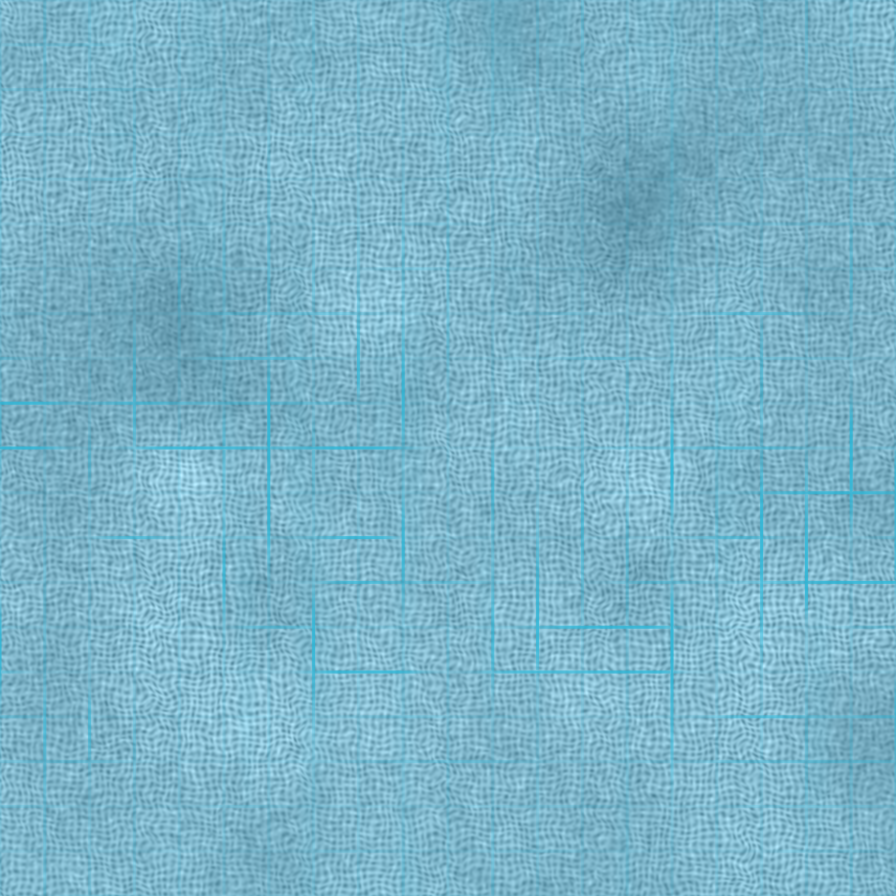
A WebGL 2 fragment shader for this texture:

```glsl
#version 300 es
precision highp float;
// Pale blue woven cloth with soft dark stains and a worn cyan grid.

uniform vec2 u_resolution;
out vec4 fragColor;

const float TAU = 6.2831853;
const float THREADS = 128.0;
const float GRID_CELLS = 20.0;
const vec3 CLOTH = vec3(0.492, 0.702, 0.782);
const vec3 CYAN = vec3(0.17, 0.72, 0.85);

vec3 hash3(vec2 p) {
    vec3 q = fract(p.xyx * vec3(0.1031, 0.1030, 0.0973));
    q += dot(q, q.yxz + 33.33);
    return fract((q.xxy + q.yzz) * q.zyx);
}

// Cellular noise: soft signed spots around jittered points, zero on average
float softSpots(vec2 p) {
    vec2 cell = floor(p);
    float sum = 0.0;
    for (int j = -1; j <= 1; j++) {
        for (int i = -1; i <= 1; i++) {
            vec2 id = cell + vec2(i, j);
            vec3 h = hash3(id + 57.0);
            vec2 d = id + 0.15 + 0.7 * h.xy - p;
            sum += (2.0 * h.z - 1.0) * exp(-4.0 * dot(d, d));
        }
    }
    return sum;
}

// Thread displacement from layered sines, strongest near the woven seams
vec2 threadWobble(vec2 uv) {
    vec2 slow = 0.30 * sin(TAU * (6.0 * uv.yx + 0.8 * sin(TAU * 2.0 * uv)));
    vec2 quick = 0.16 * sin(TAU * (23.0 * uv.yx + 9.0 * uv));
    float seam = pow(0.5 + 0.5 * cos(TAU * 6.0 * uv.x), 6.0);
    return slow + quick + seam * 0.28 * sin(TAU * (31.0 * uv.yx + 11.0 * uv));
}

// Plain weave: bright threads, dark gaps, alternating over and under
float weave(vec2 p) {
    vec2 ridge = cos(TAU * p);
    vec2 over = sin(0.5 * TAU * p);
    float gap = 0.25 * (1.0 - ridge.x) * (1.0 - ridge.y);
    float crossing = over.x * over.y * (ridge.x - ridge.y);
    return 0.7 * (ridge.x + ridge.y) - 1.2 * (gap - 0.25) + 0.35 * crossing;
}

// Band of given half width around each grid line of one axis
float gridLine(float x, float halfWidth, float blur) {
    float d = abs(fract(x * GRID_CELLS + 0.5) - 0.5) / GRID_CELLS;
    return 1.0 - smoothstep(halfWidth - blur, halfWidth + blur, d);
}

// Worn visibility along a line: across picks the line, along runs down it
float lineWear(float across, float along, float seed, float bias) {
    float index = floor(across * GRID_CELLS + 0.5);
    float wear = softSpots(vec2(along * 9.0 + seed, index * 3.7 + seed));
    return smoothstep(-0.05, 0.75, wear + bias);
}

void main() {
    vec2 uv = gl_FragCoord.xy / u_resolution;
    float pixel = 1.0 / min(u_resolution.x, u_resolution.y);

    // Stains, gathered toward the middle
    float broad = softSpots(uv * 4.5 + 3.0);
    float blotch = softSpots(uv * 8.0 + 21.0);
    float centre = 1.0 - smoothstep(0.25, 0.55, length(uv - 0.5));
    float stain = 0.045 * broad + mix(0.03, 0.085, centre) * blotch;

    // Cloth surface
    vec2 threads = uv * THREADS + threadWobble(uv);
    threads += 0.3 * vec2(softSpots(uv * 62.0), softSpots(uv * 62.0 + 91.0));
    float relief = 0.041 * (1.0 + 0.45 * broad + 0.35 * blotch);
    float grain = 0.065 * softSpots(uv * 210.0) + 0.03 * softSpots(uv * 95.0);
    vec3 color = CLOTH + stain + relief * weave(threads) + grain;

    // Broad faint dye streaks along the threads
    float streak = softSpots(vec2(uv.x * 34.0, uv.y * 2.5));
    float margin = smoothstep(0.3, 0.5, abs(uv.y - 0.5));
    float dye = smoothstep(0.1, 0.8, streak) * 0.14 + 0.06 * margin;
    color = mix(color, vec3(0.40, 0.74, 0.83), dye);

    // Grid, clearest across the lower middle and toward the sides
    float band = smoothstep(0.08, 0.28, uv.y) * (1.0 - smoothstep(0.52, 0.78, uv.y));
    float sides = smoothstep(0.3, 0.5, abs(uv.x - 0.5));
    float bias = 0.28 * sides + 0.45 * softSpots(uv * 5.0 + 40.0);
    float blur = max(0.75 * pixel, 0.0007);
    vec2 wear = vec2(lineWear(uv.x, uv.y, 11.0, bias), lineWear(uv.y, uv.x, 73.0, bias));
    vec2 lines = vec2(gridLine(uv.x, 0.0017, blur), gridLine(uv.y, 0.0017, blur));
    vec2 ink = lines * (vec2(0.13, 0.07) + wear * mix(0.12, 0.72, band));
    color = mix(color, CYAN, clamp(max(ink.x, ink.y), 0.0, 1.0));

    fragColor = vec4(clamp(color, 0.0, 1.0), 1.0);
}
```
